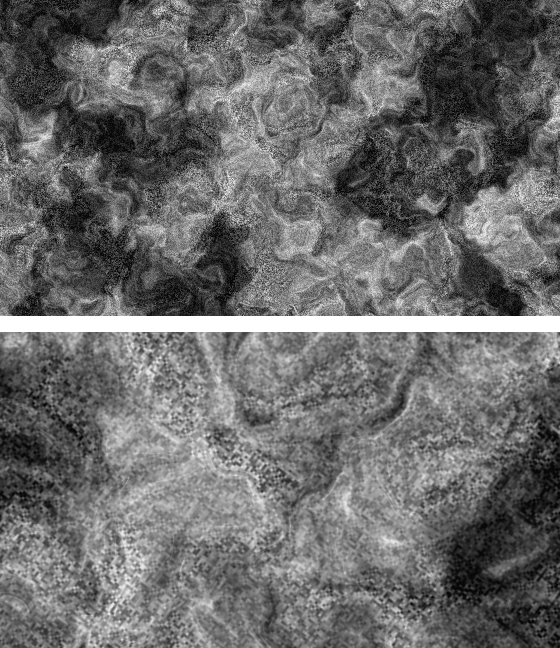
Top, the full canvas; bottom, a detail of the centre.
This texture is drawn by a WebGL 2 fragment shader. Its source:

```glsl
#version 300 es
precision highp float;
// Draws grainy grey smoke: billowing light and dark clouds with curled filaments.

#define CLOUD_SCALE 4.6
#define WARP_SCALE 10.0
#define WARP_AMOUNT 0.17
#define VEIN_SCALE 10.5
#define VEIN_STRENGTH 0.235
#define GRAIN_SCALE 370.0
#define GRAIN_SOFT 0.25
#define GRAIN_STRONG 0.56
#define DARK_TONE 0.145
#define LIGHT_TONE 0.595

uniform vec2 u_resolution;
out vec4 fragColor;

const mat2 OCTAVE_TURN = mat2(0.8, 0.6, -0.6, 0.8);

float hash(vec2 cell) {
    uvec2 k = uvec2(ivec2(cell)) * uvec2(1597u, 3571u);
    uint h = (k.x ^ (k.y << 11)) * 747796u + 28913u;
    h = (h ^ (h >> 15)) * 668265u;
    h = (h ^ (h >> 13)) * 374761u;
    h ^= h >> 16;
    return float(h & 65535u) / 65535.0;
}

float noise(vec2 p) {
    vec2 cell = floor(p);
    vec2 f = p - cell;
    f = f * f * (3.0 - 2.0 * f);
    float low = mix(hash(cell), hash(cell + vec2(1, 0)), f.x);
    float high = mix(hash(cell + vec2(0, 1)), hash(cell + vec2(1, 1)), f.x);
    return mix(low, high, f.y);
}

// Layered noise, normalised to 0..1
float fbm(vec2 p, int octaves, float gain) {
    float sum = 0.0, total = 0.0, weight = 1.0;
    for (int i = 0; i < octaves; i++) {
        sum += weight * noise(p);
        total += weight;
        weight *= gain;
        p = OCTAVE_TURN * p * 2.03 + 17.3;
    }
    return sum / total;
}

// Curled bright lines around dark hollows, centred on zero
float veins(vec2 p) {
    float sum = 0.0, weight = 1.0;
    for (int i = 0; i < 4; i++) {
        float ridge = 1.0 - abs(2.0 * noise(p) - 1.0);
        sum += weight * (pow(ridge, 2.5) - 0.45);
        weight *= 0.8;
        p = OCTAVE_TURN * p * 1.85 + 9.7;
    }
    return sum;
}

// Pushes points sideways so that shapes billow and curl
vec2 curl(vec2 p, float scale, float amount) {
    vec2 q = OCTAVE_TURN * p * scale;
    return p + amount * (vec2(fbm(q, 3, 0.5), fbm(q + 41.7, 3, 0.5)) - 0.5);
}

void main() {
    vec2 p = gl_FragCoord.xy / u_resolution.y + 3.0;
    vec2 curled = curl(p, WARP_SCALE, WARP_AMOUNT);

    // Masses of light and dark, broken up by smaller puffs
    float cloud = fbm(OCTAVE_TURN * curled * CLOUD_SCALE, 6, 0.7);
    float light = smoothstep(0.34, 0.67, cloud);
    float tone = mix(DARK_TONE, LIGHT_TONE, light);

    // Filaments, fainter in the dark
    vec2 knotted = curl(curled, WARP_SCALE * 2.2, WARP_AMOUNT * 0.4);
    tone += VEIN_STRENGTH * mix(0.5, 0.95, light) * veins(knotted * VEIN_SCALE + 5.0);

    // Fine grain gathered in small soft patches
    float patchiness = smoothstep(0.45, 0.8, fbm(curled * 15.0 + 63.0, 3, 0.6));
    float amount = mix(GRAIN_SOFT, GRAIN_STRONG, patchiness) * mix(0.75, 1.1, light);
    tone += amount * (noise(OCTAVE_TURN * p * GRAIN_SCALE) - 0.5);

    fragColor = vec4(vec3(clamp(tone, 0.03, 0.9)), 1.0);
}
```
